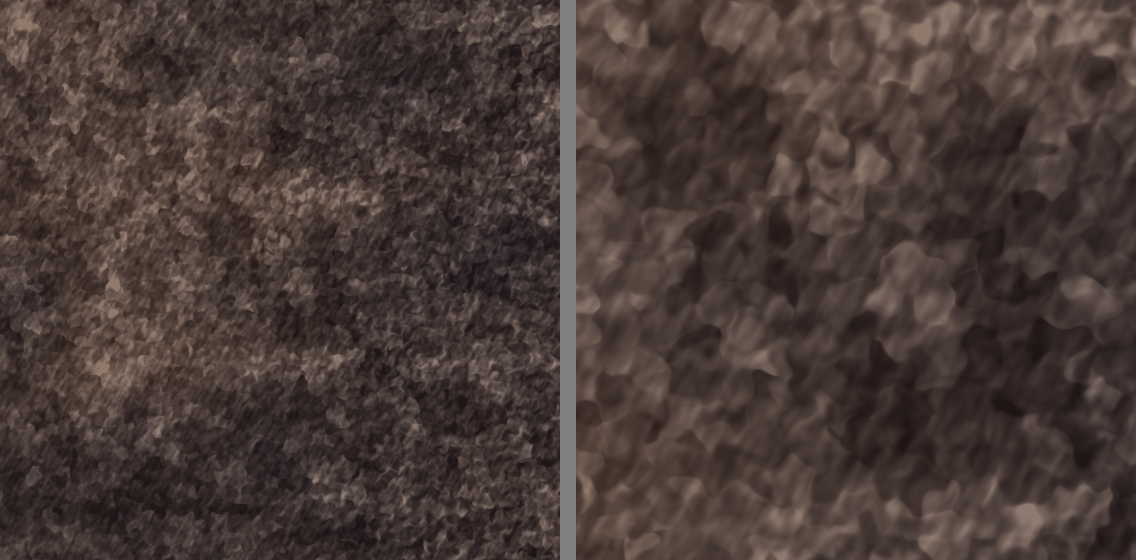
Left: the whole. Right: its middle third, enlarged.
This texture is drawn by a Shadertoy shader. Its source:

```glsl
// Weathered dark earth: broad warm and shadowed areas, broken into ragged
// flakes by a soft cell pattern, then roughened with slanted strokes,
// side-lit relief and small dark pits. Tone is mapped onto a brown ramp.

#define FLAKE_SCALE 72.0
#define PATCH_SCALE 13.0
#define PATCH_GAIN 2.1
#define FLAKE_GAIN 1.7
#define RELIEF_SCALE 46.0
#define RELIEF_GAIN 1.5
#define STROKE_GAIN 1.3
#define PIT_GAIN 1.5
#define CONTRAST 0.29
#define MID_RED 0.262
#define TINT vec3(0.012, 0.001, -0.013)

uint mixBits(uvec2 v) {
    uint h = v.x * 1597334677u ^ v.y * 3812015801u;
    h = (h ^ (h >> 15)) * 2246822519u;
    h = (h ^ (h >> 13)) * 3266489917u;
    return h ^ (h >> 16);
}

float hash(vec2 cell) {
    return float(mixBits(uvec2(ivec2(cell) + 4096)) >> 8) / 16777216.0;
}

float corner(vec2 cell, vec2 offset) {
    float angle = 6.28318 * hash(cell);
    return dot(vec2(cos(angle), sin(angle)), offset);
}

// Gradient noise, roughly -0.7 to 0.7
float noise(vec2 p) {
    vec2 i = floor(p), f = p - i, e = vec2(1.0, 0.0);
    vec2 u = f * f * f * (f * (f * 6.0 - 15.0) + 10.0);
    return mix(mix(corner(i, f), corner(i + e, f - e), u.x),
               mix(corner(i + e.yx, f - e.yx), corner(i + 1.0, f - 1.0), u.x), u.y);
}

float blob(vec2 p, vec2 center, vec2 radius) {
    vec2 d = (p - center) / radius;
    return exp(-dot(d, d));
}

// Patch noise sampled once per cell, so its borders turn ragged and flaky
float flakes(vec2 p) {
    vec2 q = p * FLAKE_SCALE, base = floor(q);
    float sum = 0.0, total = 0.0;
    for (int y = -1; y <= 1; y++)
    for (int x = -1; x <= 1; x++) {
        vec2 cell = base + vec2(x, y);
        vec2 site = cell + vec2(hash(cell), hash(cell + 517.0));
        vec2 d = site - q;
        float weight = exp(-11.0 * dot(d, d)) + 1e-6;
        vec2 s = site / FLAKE_SCALE * PATCH_SCALE;
        float tone = PATCH_GAIN * (noise(s) + 0.65 * noise(s * 2.1 + 31.0));
        tone += FLAKE_GAIN * (hash(cell + 1033.0) - 0.5);
        sum += weight * tone;
        total += weight;
    }
    return sum / total;
}

float relief(vec2 p) {
    return noise(p * RELIEF_SCALE) + 0.5 * noise(p * RELIEF_SCALE * 2.1 + 9.0);
}

void mainImage(out vec4 fragColor, in vec2 fragCoord) {
    vec2 p = fragCoord / iResolution.y;

    // Large light and dark areas with wandering borders
    vec2 drift = vec2(noise(p * 5.0), noise(p * 5.0 + 40.0));
    vec2 a = p + 0.09 * drift;
    float light = 1.35 * blob(a, vec2(0.23, 0.37), vec2(0.20, 0.09))
                + 0.95 * blob(a, vec2(0.19, 0.67), vec2(0.22, 0.17))
                + 0.75 * blob(a, vec2(0.55, 0.66), vec2(0.20, 0.10))
                + 0.80 * blob(a, vec2(0.10, 0.95), vec2(0.12, 0.05));
    float shade = 0.75 * blob(a, vec2(0.25, 0.10), vec2(0.45, 0.14))
                + 0.90 * blob(a, vec2(0.03, 0.43), vec2(0.09, 0.09))
                + 0.70 * blob(a, vec2(0.82, 0.55), vec2(0.20, 0.09))
                + 0.55 * blob(a, vec2(0.68, 0.83), vec2(0.14, 0.10));
    float tone = light - shade + 0.7 * noise(p * 6.0 + 70.0);

    // Flakes with frayed outlines
    vec2 fray = vec2(noise(p * 64.0 + 5.0), noise(p * 64.0 + 90.0));
    vec2 w = p + 0.011 * fray;
    tone += flakes(w);

    // Strokes leaning to the right
    vec2 slant = vec2(dot(p, vec2(0.87, -0.5)), dot(p, vec2(0.5, 0.87)));
    tone += STROKE_GAIN * noise(slant * vec2(125.0, 46.0));
    tone += 0.5 * noise(slant * vec2(210.0, 100.0) + 20.0);

    // Relief lit from the upper left, rougher toward the right
    float rough = mix(0.6, 1.25, smoothstep(0.3, 0.9, p.x + 0.3 * drift.y));
    float slope = relief(w) - relief(w + vec2(-0.006, 0.006));
    tone += RELIEF_GAIN * rough * slope;

    // Clustered dark pits
    float cluster = smoothstep(-0.15, 0.4, noise(p * 8.0 + 15.0));
    float pit = smoothstep(0.14, 0.42, noise((slant + 0.008 * fray) * vec2(68.0, 40.0) + 60.0));
    tone -= PIT_GAIN * rough * cluster * pit;

    // Brown ramp, warm in the lit areas and cool in the shaded ones
    float red = MID_RED * exp(CONTRAST * clamp(tone, -2.7, 2.6));
    vec3 color = vec3(red, 0.903 * red - 0.0255, 0.806 * red - 0.011);
    float warm = light - shade + 0.5 * (0.55 - p.x) + 0.5 * drift.x;
    color += TINT * clamp(warm, -1.0, 1.0);
    fragColor = vec4(color, 1.0);
}
```
